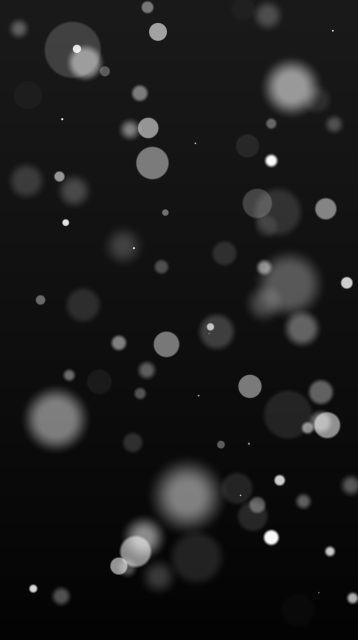
A WebGL 2 fragment shader for this background:

```glsl
#version 300 es
precision highp float;

#define DUST_COUNT 9
#define SPARK_COUNT 23
#define CRISP_COUNT 9
#define SOFT_COUNT 24
#define PALE_COUNT 15
#define GLOW_COUNT 4
#define FLOOR_GREY 0.01
#define CEILING_GREY 0.1
#define GRADIENT_CURVE 0.9

uniform vec2 u_resolution;
out vec4 fragColor;

float hash(float index, float seed) {
    return fract(sin(dot(vec2(index, seed), vec2(12.9898, 78.233))) * 43758.5453);
}

// Lays translucent white discs over a grey; each vec2 is a (min, max) range.
float addDiscs(float grey, vec2 p, int count, float seed,
               vec2 radiusRange, vec2 opacityRange, vec2 softnessRange) {
    float aspect = u_resolution.x / u_resolution.y;
    float pixel = 0.75 / u_resolution.y;
    for (int i = 0; i < count; i++) {
        float id = float(i) + 1.0;
        // One disc per horizontal band keeps the vertical spread even
        float height = (float(i) + hash(id, seed + 0.1)) / float(count);
        vec2 center = vec2(hash(id, seed) * aspect, mix(0.03, 1.0, height));
        float radius = mix(radiusRange.x, radiusRange.y, hash(id, seed + 0.2));
        float opacity = mix(opacityRange.x, opacityRange.y, hash(id, seed + 0.3));
        float softness = mix(softnessRange.x, softnessRange.y, hash(id, seed + 0.4));

        float edge = max(radius * softness, pixel);
        float cover = 1.0 - smoothstep(radius - edge, radius + edge, distance(p, center));
        grey = mix(grey, 1.0, cover * opacity);
    }
    return grey;
}

void main() {
    vec2 p = gl_FragCoord.xy / u_resolution.y;

    // Backdrop, darkest at the floor
    float grey = mix(FLOOR_GREY, CEILING_GREY, pow(p.y, GRADIENT_CURVE));

    // Far, out-of-focus discs
    grey = addDiscs(grey, p, PALE_COUNT, 3.0, vec2(0.018, 0.044), vec2(0.02, 0.21), vec2(0.06, 0.3));
    grey = addDiscs(grey, p, GLOW_COUNT, 7.0, vec2(0.03, 0.043), vec2(0.3, 0.62), vec2(0.4, 0.7));

    // Middle distance
    grey = addDiscs(grey, p, SOFT_COUNT, 11.0, vec2(0.01, 0.024), vec2(0.08, 0.55), vec2(0.25, 0.8));
    grey = addDiscs(grey, p, CRISP_COUNT, 17.0, vec2(0.013, 0.026), vec2(0.4, 0.64), vec2(0.06, 0.14));

    // Near sparks and dust
    grey = addDiscs(grey, p, SPARK_COUNT, 23.0, vec2(0.005, 0.012), vec2(0.25, 1.0), vec2(0.08, 0.6));
    grey = addDiscs(grey, p, DUST_COUNT, 29.0, vec2(0.001, 0.0022), vec2(0.3, 1.0), vec2(0.1, 0.3));

    fragColor = vec4(vec3(grey), 1.0);
}
```
